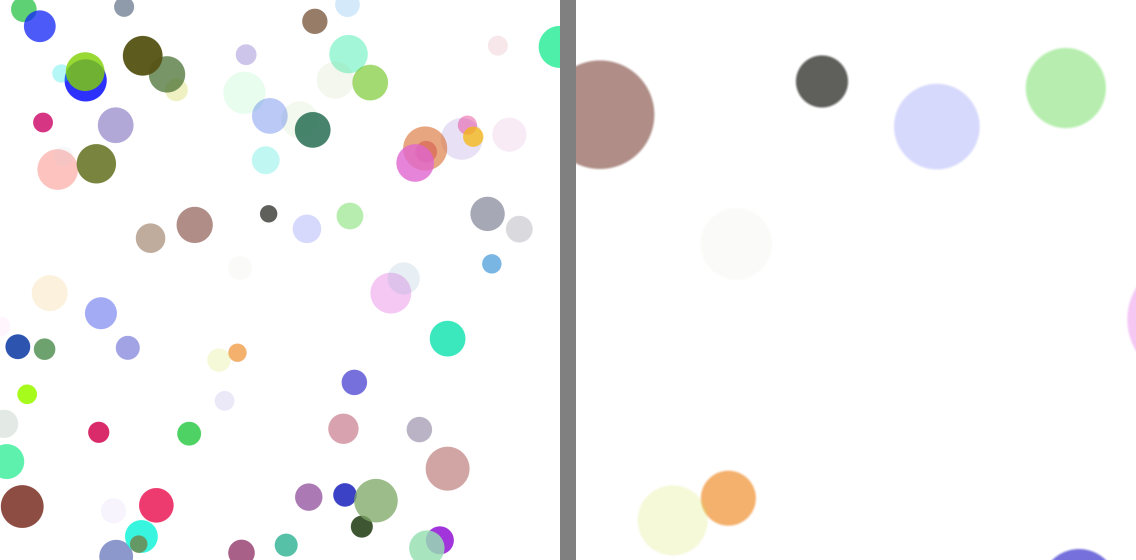
Left: the whole. Right: its middle third, enlarged.
Write a three.js fragment shader that draws this pattern.

```glsl
varying vec2 vUv;

// Three independent values in 0..1 for each seed
vec3 hash3(float seed) {
  vec3 p = fract(vec3(seed) * vec3(0.1031, 0.1030, 0.0973));
  p += dot(p, p.yzx + 33.33);
  return fract((p.xxy + p.yzz) * p.zyx);
}

// Coverage of a disc with a soft rim, in canvas units
float discMask(vec2 point, vec2 center, float radius) {
  return 1.0 - smoothstep(-0.0012, 0.0012, length(point - center) - radius);
}

void main() {
  vec3 color = vec3(1.0);

  // Translucent discs painted one over another
  for (int i = 0; i < 78; i++) {
    float seed = float(i) * 7.31 + 3.7;
    vec3 place = hash3(seed);
    vec3 tint = hash3(seed + 811.3);
    float opacity = hash3(seed + 1627.9).x;

    // Discs gather slightly toward the left
    vec2 center = vec2(pow(place.x, 1.25), place.y);
    float radius = mix(0.0155, 0.0395, place.z);

    color = mix(color, tint, opacity * discMask(vUv, center, radius));
  }

  gl_FragColor = vec4(color, 1.0);
}
```
